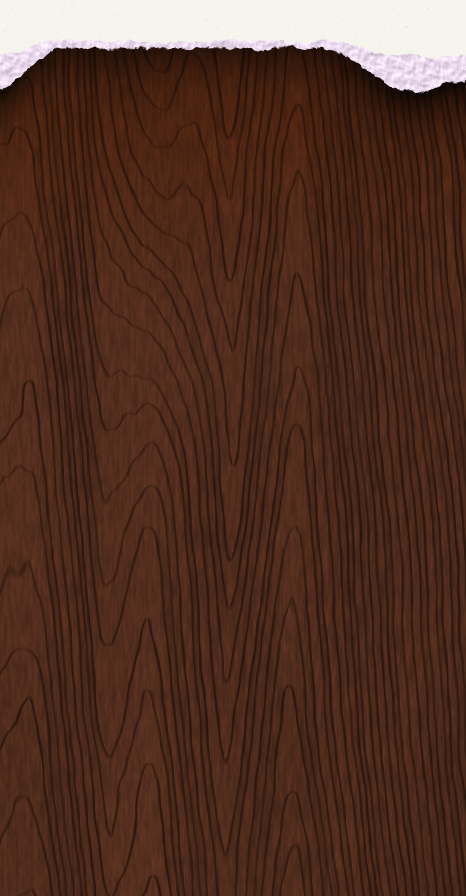
Reproduce this texture procedurally as a Shadertoy shader.

```glsl
// Dark walnut veneer with cathedral grain beneath a torn strip of white paper.
#define WOOD vec3(0.325, 0.178, 0.117)
#define WOOD_WARM vec3(0.315, 0.145, 0.068)
#define GRAIN_DARK vec3(0.135, 0.062, 0.034)
#define PAPER vec3(0.96, 0.96, 0.93)
#define TORN vec3(0.93, 0.86, 0.94)
#define RING_RATE 5.5
#define LINE_WIDTH 0.0046
#define GRAIN_STRENGTH 0.78
#define FIBRE_CONTRAST 0.20
#define SHADOW_REACH 0.06

vec2 gradientAt(vec2 cell) {
    vec3 q = fract(cell.xyx * vec3(0.1031, 0.1030, 0.0973));
    q += dot(q, q.yzx + 33.33);
    float angle = 6.2832 * fract((q.x + q.y) * q.z);
    return vec2(cos(angle), sin(angle));
}

// Gradient noise, about -0.7 to 0.7
float noise(vec2 p) {
    vec2 i = floor(p), f = p - i;
    vec2 u = f * f * f * (f * (f * 6.0 - 15.0) + 10.0);
    vec2 e = vec2(0.0, 1.0);
    float a = dot(gradientAt(i), f);
    float b = dot(gradientAt(i + e.yx), f - e.yx);
    float c = dot(gradientAt(i + e.xy), f - e.xy);
    float d = dot(gradientAt(i + e.yy), f - e.yy);
    return mix(mix(a, b, u.x), mix(c, d, u.x), u.y);
}

float fbm(vec2 p) {
    float sum = 0.0, amp = 0.5;
    for (int k = 0; k < 4; k++) {
        sum += amp * noise(p);
        p = p * 2.1 + 17.3;
        amp *= 0.55;
    }
    return sum;
}

// Rounded fold in the ring field
float fold(float x, float radius) {
    return sqrt(x * x + radius * radius);
}

// Growth ring phase: each whole step is one grain line
float ringPhase(vec2 p) {
    float x = p.x + 0.025 * noise(p * vec2(2.5, 1.6) + 4.0)
                  + 0.004 * noise(p * vec2(14.0, 7.0));
    float phase = 24.0 * x
        + 42.0 * fold(x - 0.08, 0.03)
        - 50.0 * fold(x - 0.22, 0.02)
        + 45.0 * fold(x - 0.33, 0.025)
        - 60.0 * fold(x - 0.49, 0.015)
        + 61.0 * fold(x - 0.63, 0.03);
    float bowl = (x - 0.33) / 0.08;
    phase += 7.0 * exp(-bowl * bowl) * smoothstep(1.2, 0.1, p.y);
    phase -= RING_RATE * p.y;
    phase += 0.5 * noise(p * vec2(9.0, 4.0)) + 0.16 * noise(p * vec2(40.0, 14.0));
    return phase + 0.55 * noise(vec2(phase * 0.8, 3.7));
}

vec3 wood(vec2 p) {
    // Tone, fibres and pores
    vec3 color = mix(WOOD_WARM, WOOD, smoothstep(0.15, 0.75, p.y));
    float fibre = noise(p * vec2(125.0, 17.0)) + 0.6 * noise(p * vec2(230.0, 50.0) + 9.0);
    color *= 1.0 + FIBRE_CONTRAST * fibre + 0.10 * noise(p * vec2(5.0, 1.5));

    // Ring lines, fainter where they cross the fibre
    float phase = ringPhase(p);
    vec2 slope = vec2(dFdx(phase), dFdy(phase)) * iResolution.x;
    float steep = length(slope) + 0.001;
    float upright = abs(slope.x) / steep;
    float dist = abs(fract(phase) - 0.5) / max(steep, 8.0);
    float ragged = 1.0 + 0.6 * noise(p * vec2(90.0, 16.0) + 31.0);
    float line = smoothstep(LINE_WIDTH * ragged, 0.0004, dist);
    float weight = 0.86 + 0.45 * noise(vec2(floor(phase) * 0.63, p.y * 3.0));
    float dense = smoothstep(25.0, 75.0, steep);
    line *= clamp(weight * mix(0.35, 1.0, upright * upright), 0.0, 1.0);
    color *= 1.0 - 0.10 * dense;
    return mix(color, GRAIN_DARK, GRAIN_STRENGTH * line);
}

void mainImage(out vec4 fragColor, in vec2 fragCoord) {
    // Canvas widths, with y running down from the top edge
    vec2 p = vec2(fragCoord.x, iResolution.y - fragCoord.y) / iResolution.x;
    float pixel = 1.0 / iResolution.x;

    // Torn outline: the face of the sheet and its exposed core
    float left = smoothstep(0.13, -0.01, p.x);
    float right = smoothstep(0.69, 0.88, p.x);
    float faceEdge = 0.089 + 0.03 * left + 0.032 * right
        + 0.022 * fbm(vec2(p.x * 13.0, 2.0)) + 0.010 * fbm(p * 55.0);
    float coreEdge = 0.104 + 0.088 * left + 0.092 * right
        - 0.025 * smoothstep(0.89, 1.0, p.x)
        + 0.020 * fbm(vec2(p.x * 17.0, 8.0)) + 0.014 * fbm(p * 48.0 + 5.0);
    coreEdge = max(coreEdge, faceEdge + 0.005);

    // Wood in the shadow of the sheet
    vec3 color = wood(p);
    float shade = exp(-max(p.y - coreEdge, 0.0) / SHADOW_REACH);
    color *= 1.0 - mix(0.55, 0.82, max(left, right)) * shade;

    // Rough core, lit from above, then the smooth face
    vec2 q = p * 50.0;
    float relief = fbm(q) - fbm(q + vec2(0.2, 0.35));
    vec3 core = TORN * (0.99 + 0.35 * relief + 0.06 * noise(p * 90.0));
    float speck = smoothstep(0.48, 0.62, noise(p * 130.0));
    vec3 face = PAPER * (1.0 + 0.015 * noise(p * 160.0) - 0.07 * speck);
    color = mix(color, core, smoothstep(pixel, -pixel, p.y - coreEdge));
    color = mix(color, face, smoothstep(pixel, -pixel, p.y - faceEdge));
    fragColor = vec4(clamp(color, 0.0, 1.0), 1.0);
}
```
